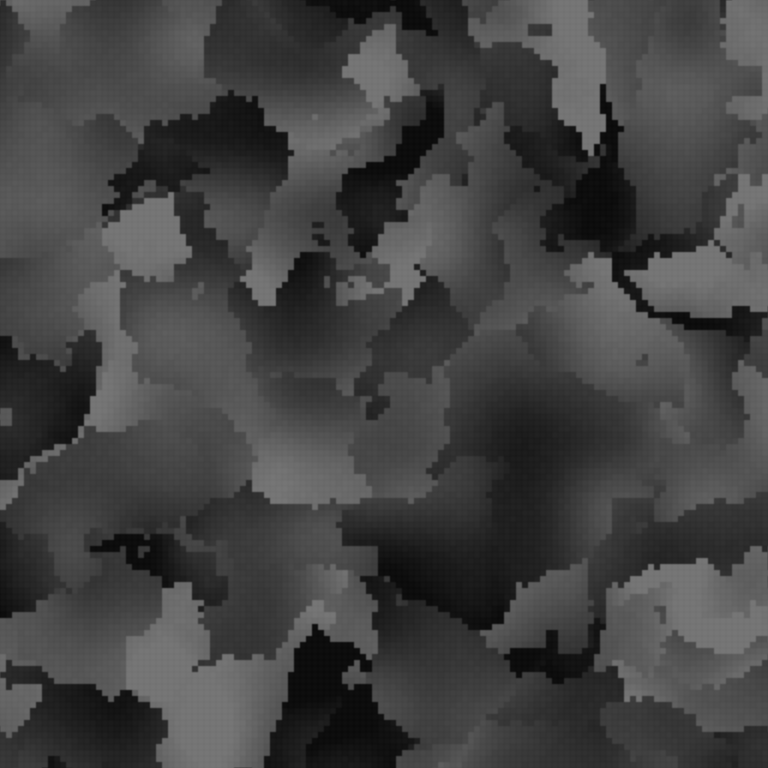
Reproduce this texture procedurally as a Shadertoy shader.

```glsl
const float BLOCKS = 128.0;        // square blocks across the canvas
const float BLOCK_BLUR = 0.22;     // softness of block borders, in blocks
const float SEAM = 0.009;          // faint grid between blocks
const float GRAIN = 0.012;         // tone jitter of single blocks
const float PATCH_SCALE = 6.0;     // large patches across the canvas
const float SLIVER_SCALE = 10.5;   // small patches across the canvas
const float SLIVER_SHARE = 0.13;   // fraction of small patches shown
const float WARP_SIZE = 0.18;      // bending of the outlines
const float WARP_SCALE = 4.5;
const float WARP_GAIN = 0.53;      // raggedness of the outlines
const float DARK_BASE = 0.125;
const float LIGHT_BASE = 0.385;
const float SLIVER_DARK = 0.085;
const float SLIVER_LIGHT = 0.41;
const float SLOPE = 0.13;          // shading across a patch
const float CLOUD = 0.22;          // soft shading inside patches
const float CLOUD_SCALE = 9.0;
const vec2 TONE_STEP = vec2(0.7549, 0.5698);
const vec2 TONE_LIMITS = vec2(0.045, 0.455);

// Integer hash giving two values from 0 to 1
vec2 hash2(vec2 cell, uint seed) {
    uvec2 v = uvec2(ivec2(cell) + 4096) + uvec2(seed, seed * 7u);
    v = v * 1664525u + 1013904223u;
    v.x += v.y * 1664525u;
    v.y += v.x * 1664525u;
    v ^= v >> 16u;
    v.x += v.y * 1664525u;
    v.y += v.x * 1664525u;
    v ^= v >> 16u;
    return vec2(v & 65535u) / 65535.0;
}

// Two channels of smooth value noise
vec2 noise2(vec2 p, uint seed) {
    vec2 i = floor(p), f = fract(p);
    f = f * f * (3.0 - 2.0 * f);
    vec2 low = mix(hash2(i, seed), hash2(i + vec2(1, 0), seed), f.x);
    vec2 high = mix(hash2(i + vec2(0, 1), seed), hash2(i + vec2(1, 1), seed), f.x);
    return mix(low, high, f.y);
}

// Bends straight outlines into ragged ones
vec2 warp(vec2 p, uint seed) {
    vec2 shift = vec2(0.0);
    float size = WARP_SIZE, scale = WARP_SCALE;
    for (uint k = 0u; k < 5u; k++) {
        shift += size * (noise2(p * scale, seed + k) - 0.5);
        size *= WARP_GAIN;
        scale *= 2.1;
    }
    return p + shift;
}

// Nearest scattered site: xy is its cell, zw the offset from it
vec4 nearestPatch(vec2 p, uint seed) {
    vec2 home = floor(p);
    vec4 nearest = vec4(0.0);
    float best = 1e5;
    for (int y = -1; y <= 1; y++)
    for (int x = -1; x <= 1; x++) {
        vec2 cell = home + vec2(x, y);
        vec2 offset = p - cell - hash2(cell, seed);
        float dist = dot(offset, offset);
        if (dist < best) {
            best = dist;
            nearest = vec4(cell, offset);
        }
    }
    return nearest;
}

// Grey of one block: patch tone, slope, cloud and grain
float blockTone(vec2 block) {
    vec2 p = (block + 0.5) / BLOCKS;
    vec2 bent = warp(p, 11u);
    vec2 smoothBend = p + WARP_SIZE * (noise2(p * WARP_SCALE, 11u) - 0.5);
    vec4 area = nearestPatch(bent * PATCH_SCALE, 31u);
    vec2 random = hash2(area.xy, 47u);
    float level = fract(dot(area.xy, TONE_STEP) + 0.25 * random.x);
    float tone = mix(DARK_BASE, LIGHT_BASE, level);
    vec2 offset = area.zw + (smoothBend - bent) * PATCH_SCALE;

    vec4 sliver = nearestPatch(bent * SLIVER_SCALE, 59u);
    vec2 pick = hash2(sliver.xy, 71u);
    if (pick.x < SLIVER_SHARE) {
        tone = pick.y < 0.6 ? SLIVER_DARK : SLIVER_LIGHT;
        area = sliver;
        random = pick.yx;
        offset = sliver.zw * 0.4;
    }

    // Slope follows the smooth bend, so only outlines are ragged
    float angle = 6.2832 * random.y;
    tone += SLOPE * dot(offset, vec2(cos(angle), sin(angle)));
    vec2 cloudShift = 3.0 * hash2(area.xy, 83u);
    tone += CLOUD * (noise2(p * CLOUD_SCALE + cloudShift, 97u).x - 0.5);
    tone += GRAIN * (hash2(block, 101u).x - 0.5);
    return clamp(tone, TONE_LIMITS.x, TONE_LIMITS.y);
}

void mainImage(out vec4 fragColor, in vec2 fragCoord) {
    vec2 grid = fragCoord / iResolution.y * BLOCKS;

    // Blend neighbouring blocks only close to their borders
    vec2 corner = floor(grid - 0.5);
    vec2 f = fract(grid - 0.5);
    vec2 blend = smoothstep(0.5 - BLOCK_BLUR, 0.5 + BLOCK_BLUR, f);
    float low = mix(blockTone(corner), blockTone(corner + vec2(1, 0)), blend.x);
    float high = mix(blockTone(corner + vec2(0, 1)), blockTone(corner + vec2(1, 1)), blend.x);
    float grey = mix(low, high, blend.y);

    // Faint seams
    vec2 seam = 1.0 - smoothstep(0.0, 0.35, abs(f - 0.5));
    grey -= SEAM * (seam.x + seam.y - 1.0);
    fragColor = vec4(vec3(grey), 1.0);
}
```
